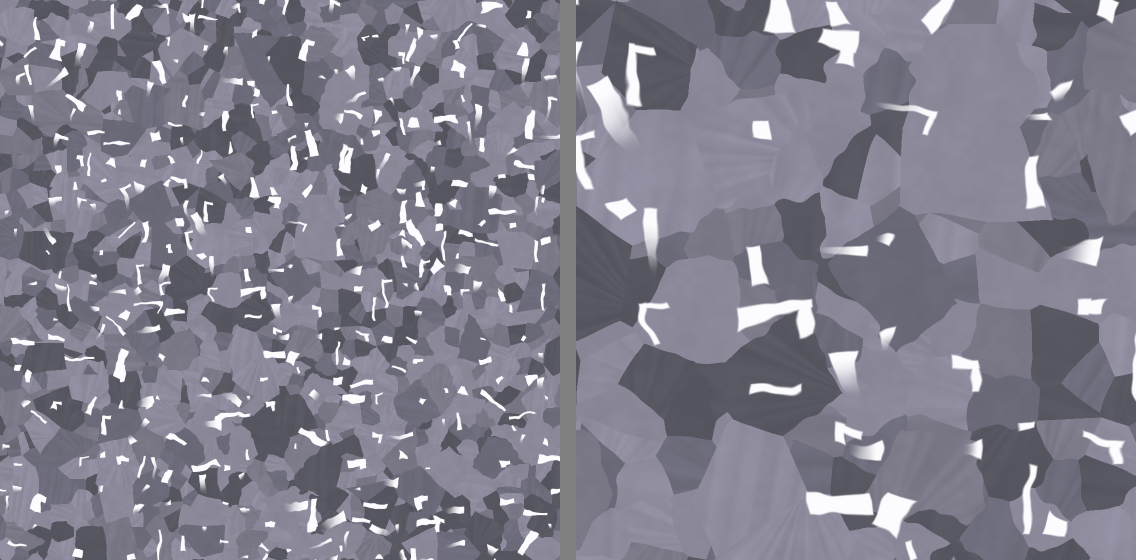
Left, the full canvas; right, a detail of the centre.
Reproduce this texture procedurally as a Shadertoy shader.

```glsl
// Crushed slate mosaic: angular grey-violet Voronoi shards of two sizes,
// faintly streaked and mottled, strewn with thin, crooked white chips
// that run mostly upright or level. Four samples per pixel smooth the edges.

vec3 hash3(vec2 p)
{
    vec3 q = fract(vec3(p.xyx) * vec3(0.1031, 0.1030, 0.0973));
    q += dot(q, q.yxz + 33.33);
    return fract((q.xxy + q.yzz) * q.zyx);
}

float noise(vec2 p)
{
    vec2 i = floor(p), f = fract(p);
    f = f * f * (3.0 - 2.0 * f);
    return mix(mix(hash3(i).x, hash3(i + vec2(1, 0)).x, f.x),
               mix(hash3(i + vec2(0, 1)).x, hash3(i + vec2(1, 1)).x, f.x), f.y);
}

vec2 noise2(vec2 p)
{
    return vec2(noise(p), noise(p + 71.7)) - 0.5;
}

mat2 rotate(float a)
{
    return mat2(cos(a), sin(a), -sin(a), cos(a));
}

// Nearest site: xy is its position, zw its cell
vec4 voronoi(vec2 p)
{
    vec2 base = floor(p);
    vec4 nearest = vec4(0.0);
    float best = 1e5;
    for (int y = -1; y <= 1; y++)
    for (int x = -1; x <= 1; x++)
    {
        vec2 cell = base + vec2(x, y);
        vec2 site = cell + hash3(cell + 11.0).xy;
        float d = dot(site - p, site - p);
        if (d < best) { best = d; nearest = vec4(site, cell); }
    }
    return nearest;
}

// Grey shards; some large cells break into smaller ones
vec3 shards(vec2 uv)
{
    float rough = smoothstep(0.4, 0.65, noise(uv * 9.0 + 5.0));
    vec2 p = uv + 0.006 * rough * noise2(uv * 110.0) + 0.008 * noise2(uv * 28.0);
    float scale = 17.0;
    vec4 shard = voronoi(p * scale);
    float coarse = 0.25 * (1.0 - uv.y) + 0.5 * noise(shard.xy * 0.2);
    if (hash3(shard.zw + 40.0).z > coarse + 0.05)
    {
        scale = 33.0;
        shard = voronoi(p * scale + 100.0);
        shard.xy -= 100.0;
    }
    vec2 site = shard.xy / scale;
    vec3 h = hash3(shard.zw + 3.0);

    // Neighbouring shards lean towards a shared tone
    float tone = 0.7 * h.x + 0.3 * noise(site * 11.0 + 20.0);
    vec3 color = vec3(0.34, 0.34, 0.38);
    if (tone > 0.31) color = vec3(0.42, 0.42, 0.48);
    if (tone > 0.46) color = vec3(0.48, 0.47, 0.53);
    if (tone > 0.57) color = vec3(0.55, 0.54, 0.61);

    // Streaks run parallel or fan out from a point near the shard
    vec2 q = rotate(floor(h.y * 4.0) * 1.5708 + h.z * 0.5) * (uv - site);
    float fan = atan(q.y, q.x + 0.04) * 14.0;
    float streak = noise(vec2(h.z > 0.5 ? fan : q.y * 190.0, q.x * 9.0) + h.xy * 50.0);
    float mottle = noise(uv * 75.0) + 0.7 * noise(uv * 210.0) - 0.85;
    float shade = 0.05 * (h.y - 0.5) + 0.09 * (streak - 0.5) * step(0.4, h.y) + 0.035 * mottle;
    return color * (1.0 + shade);
}

float box(vec2 p, vec2 halfSize)
{
    vec2 d = abs(p) - halfSize;
    return length(max(d, 0.0)) + min(max(d.x, d.y), 0.0);
}

// Coverage of the white chips
float chips(vec2 uv)
{
    vec2 p = uv * 26.0 + 0.24 * noise2(uv * 48.0) + 0.08 * noise2(uv * 120.0);
    float cover = 0.0;
    for (int y = -1; y <= 1; y++)
    for (int x = -1; x <= 1; x++)
    {
        vec2 cell = floor(p) + vec2(x, y);
        vec3 a = hash3(cell + 207.0), b = hash3(cell + 391.0), c = hash3(cell + 553.0);
        float chance = 0.48 + 0.9 * (noise(cell * 0.22 + 8.0) - 0.5);
        if (a.z > chance) continue;

        float angle = (b.x < 0.6 ? 0.0 : 1.5708) + (b.y - 0.5) * (c.z > 0.75 ? 2.2 : 0.5);
        vec2 q = rotate(angle) * (p - cell - 0.1 - 0.8 * a.xy);
        float len = mix(0.12, 0.7, b.z * b.z);
        float wide = mix(0.05, 0.19, c.x * c.x * 0.6 + c.x * 0.4);
        float taper = 1.0 + (c.y - 0.5) * q.y / len;
        float d = box(q, vec2(wide * max(taper, 0.3), len));
        // Some chips bend into a corner
        if (c.z < 0.22) d = min(d, box(q - vec2(0.16, len - wide), vec2(0.2, wide * 0.8)));

        float fade = c.y > 0.68 ? smoothstep(-1.1, 0.7, q.y / len) : 1.0;
        cover = max(cover, fade * (1.0 - smoothstep(-0.02, 0.02, d)));
    }
    return cover;
}

void mainImage(out vec4 fragColor, in vec2 fragCoord)
{
    vec3 sum = vec3(0.0);
    for (int i = 0; i < 4; i++)
    {
        vec2 offset = vec2(i % 2, i / 2) * 0.5 - 0.25;
        vec2 uv = (fragCoord + offset) / iResolution.y;
        sum += mix(shards(uv), vec3(0.99, 0.99, 1.0), chips(uv));
    }
    fragColor = vec4(sum / 4.0, 1.0);
}
```
